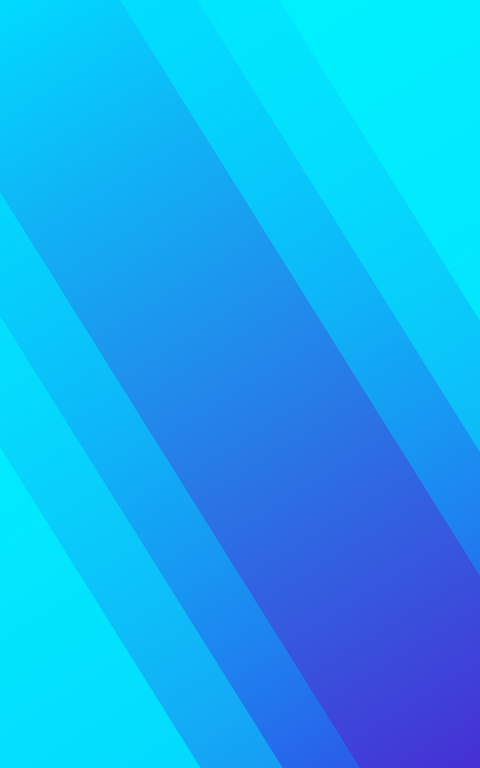
Reproduce this background procedurally as a Shadertoy shader.

```glsl
const vec3 SKY = vec3(0.0, 0.857, 1.0);
const vec3 INDIGO = vec3(0.275, 0.188, 0.832);
const vec3 AZURE = vec3(0.0, 0.878, 1.0);
const vec3 ROYAL = vec3(0.188, 0.294, 0.902);
const vec3 AQUA = vec3(0.0, 0.91, 1.0);
const vec3 BLUE = vec3(0.118, 0.529, 0.941);
const vec3 CYAN = vec3(0.0, 0.948, 1.0);
const vec3 LAGOON = vec3(0.02, 0.816, 0.992);

// Blend along a stripe; a higher curve delays the dark end
vec3 ramp(vec3 start, vec3 end, float curve, float along) {
    return mix(start, end, pow(clamp(along, 0.0, 1.0), curve));
}

// Soft step past the edge of a stripe
float beyond(float edge, float across, float softness) {
    return smoothstep(edge - softness, edge + softness, across);
}

void mainImage(out vec4 fragColor, in vec2 fragCoord) {
    vec2 size = iResolution.xy;
    vec2 uv = fragCoord / size;

    // Distance from the falling diagonal, and progress down it
    float across = abs(uv.x + uv.y - 1.0);
    vec2 fromTopLeft = vec2(fragCoord.x, size.y - fragCoord.y);
    float along = dot(fromTopLeft, size) / dot(size, size);
    float softness = 0.6 * length(1.0 / size);

    // Mirrored stripes, from the centre outwards
    vec3 color = ramp(SKY, INDIGO, 1.0, along);
    color = mix(color, ramp(AZURE, ROYAL, 1.65, along), beyond(0.25, across, softness));
    color = mix(color, ramp(AQUA, BLUE, 2.0, along), beyond(0.411, across, softness));
    color = mix(color, ramp(CYAN, LAGOON, 1.8, along), beyond(0.582, across, softness));

    fragColor = vec4(color, 1.0);
}
```
